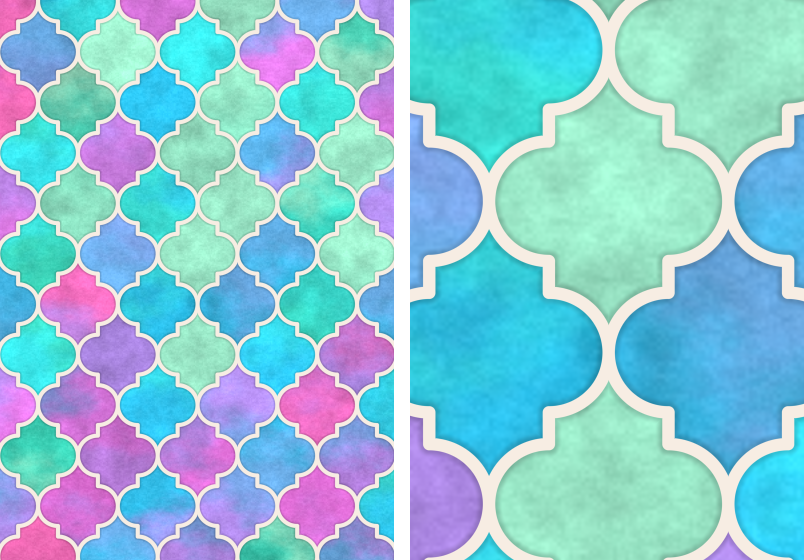
Left, the full canvas; right, a detail of the centre.
Write a Shadertoy shader that draws this pattern.

```glsl
const float TILE_WIDTH = 0.1424;   // fractions of the canvas height
const float ROW_STEP = 0.0901;
const float LINE_HALF_WIDTH = 0.0037;
const vec2 LATTICE_ORIGIN = vec2(0.001, 0.0469);
const vec3 GROUT = vec3(0.97, 0.93, 0.89);

float hash(vec2 p) {
    vec3 q = fract(p.xyx * vec3(0.1031, 0.1030, 0.0973));
    q += dot(q, q.yzx + 33.33);
    return fract((q.x + q.y) * q.z);
}

float valueNoise(vec2 p) {
    vec2 i = floor(p), f = fract(p);
    f = f * f * (3.0 - 2.0 * f);
    return mix(mix(hash(i), hash(i + vec2(1, 0)), f.x),
               mix(hash(i + vec2(0, 1)), hash(i + vec2(1, 1)), f.x), f.y);
}

float fbm(vec2 p) {
    float sum = 0.0, amplitude = 0.5;
    for (int octave = 0; octave < 5; octave++) {
        sum += amplitude * valueNoise(p);
        p = mat2(1.6, 1.2, -1.2, 1.6) * p + 7.3;
        amplitude *= 0.5;
    }
    return sum;
}

// Distance to the stepped quatrefoil outline; q lies in one folded quadrant
float outlineDistance(vec2 q, float radius, float rowStep) {
    float stepY = clamp(q.y, radius, rowStep - radius);
    float toStep = length(q - vec2(radius, stepY));
    vec2 arcCenter = vec2(radius, q.x > radius ? 0.0 : rowStep);
    return min(toStep, abs(length(q - arcCenter) - radius));
}

bool insideTile(vec2 q, float radius, float rowStep) {
    if (q.y < 0.5 * rowStep)
        return q.x < radius || length(q - vec2(radius, 0.0)) < radius;
    return q.x < radius && length(q - vec2(radius, rowStep)) > radius;
}

// Pigments in hue order, from mint to pink
vec3 pigment(float t) {
    vec3 inks[8] = vec3[8](
        vec3(0.62, 0.93, 0.80), vec3(0.24, 0.84, 0.73),
        vec3(0.23, 0.90, 0.91), vec3(0.18, 0.77, 0.94),
        vec3(0.42, 0.68, 0.91), vec3(0.71, 0.56, 0.94),
        vec3(0.94, 0.46, 0.90), vec3(0.97, 0.43, 0.73));
    float s = clamp(t, 0.0, 1.0) * 7.0;
    int i = min(int(s), 6);
    return mix(inks[i], inks[i + 1], smoothstep(0.2, 0.8, s - float(i)));
}

// Two pigments bleeding into each other, warmer toward the bottom
vec3 watercolor(vec2 p, vec2 local, vec2 id, float centerY) {
    float pick = fract(dot(id, vec2(0.19, 0.57)) + 0.3 * hash(id + 41.0));
    float t = pow(pick, mix(0.5, 1.8, smoothstep(-0.4, 0.25, centerY)));
    float bleed = t + 0.45 * (hash(id + 87.0) - 0.5);
    vec2 flow = normalize(vec2(hash(id + 13.0) - 0.5, 0.7));
    flow *= hash(id + 29.0) < 0.5 ? -1.0 : 1.0;
    float cloud = fbm(p * vec2(14.0, 22.0) + id * 3.7);
    float wash = smoothstep(-0.2, 0.8, dot(local, flow) * 9.0 + (cloud - 0.45) * 1.6);
    vec3 color = mix(pigment(t), pigment(bleed), 0.8 * wash);

    // Pigment density and paper tooth
    float density = 0.86 + 0.16 * hash(id + 59.0);
    color *= density + 0.3 * (fbm(p * 30.0 + id) - 0.4);
    float tooth = valueNoise(p * vec2(150.0, 260.0)) + valueNoise(p * 420.0) - 1.0;
    return color + 0.045 * tooth;
}

void mainImage(out vec4 fragColor, in vec2 fragCoord) {
    vec2 p = (fragCoord - 0.5 * iResolution.xy) / iResolution.y;
    float pixel = 1.0 / iResolution.y;
    float radius = 0.25 * TILE_WIDTH;

    // Two interleaved lattices: outside one tile is its diagonal neighbor
    vec2 period = vec2(TILE_WIDTH, 2.0 * ROW_STEP);
    vec2 grid = p - LATTICE_ORIGIN;
    vec2 cell = floor(grid / period + 0.5);
    vec2 offset = grid - cell * period;
    vec2 quadrant = abs(offset);
    vec2 id = 2.0 * cell;
    if (!insideTile(quadrant, radius, ROW_STEP))
        id += vec2(offset.x < 0.0 ? -1.0 : 1.0, offset.y < 0.0 ? -1.0 : 1.0);
    vec2 center = 0.5 * id * period;
    float d = outlineDistance(quadrant, radius, ROW_STEP);

    vec3 color = watercolor(p, grid - center, id, center.y + LATTICE_ORIGIN.y);

    // Soft shadow beside the outline, then the outline itself
    float shadow = 1.0 - smoothstep(LINE_HALF_WIDTH, LINE_HALF_WIDTH + 0.0045, d);
    color *= 1.0 - 0.17 * shadow;
    float line = 1.0 - smoothstep(-0.7 * pixel, 0.7 * pixel, d - LINE_HALF_WIDTH);
    color = mix(color, GROUT, line);

    fragColor = vec4(clamp(color, 0.0, 1.0), 1.0);
}
```
